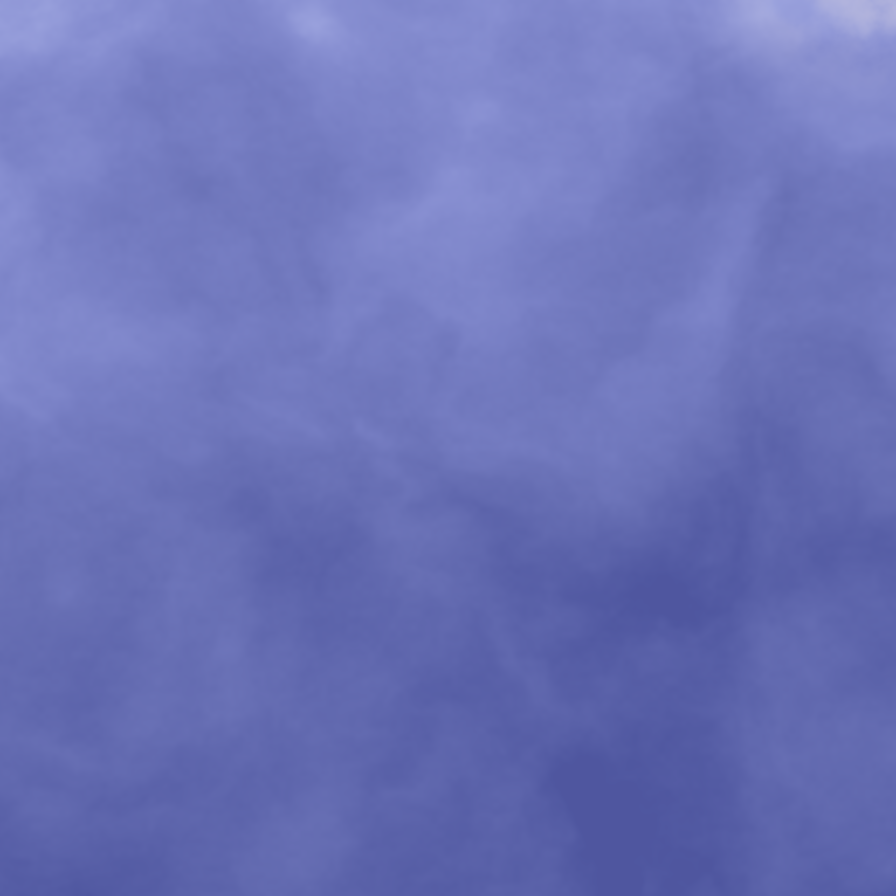
This texture is drawn by a WebGL 1 fragment shader. Its source:

```glsl
precision highp float;
// Hazy violet-blue cloud, pale at the top and darker below, with soft wisps and faint grain.

uniform vec2 u_resolution;

const vec3 DEEP = vec3(0.350, 0.380, 0.660);
const vec3 BLUE = vec3(0.410, 0.440, 0.710);
const vec3 SOFT = vec3(0.470, 0.500, 0.770);
const vec3 PALE = vec3(0.530, 0.560, 0.820);
const vec3 LIGHT = vec3(0.610, 0.640, 0.870);
const vec3 GLOW = vec3(0.740, 0.740, 0.870);

// Tone runs from 0 (DEEP) to 4 (LIGHT).
const float TONE_BASE = -0.1;
const float TONE_RISE = 3.0;
const float TONE_CURVE = 1.25;
const float TILT = 0.25;
const float CLOUD_SCALE = 4.6;
const float CLOUD_DEPTH = 3.3;
const float WARP = 1.1;
const float PUFF_SCALE = 11.0;
const float PUFF_DEPTH = 1.1;
const float WISP_SCALE = 6.0;
const float WISP_DEPTH = 0.35;
const float GRAIN_SCALE = 130.0;
const float GRAIN_DEPTH = 0.13;
const int FLECKS = 9;
const float FLECK_SIZE = 0.014;
const float FLECK_DEPTH = 0.5;

float hash(vec2 p) {
  vec3 q = fract(vec3(p.xyx) * 0.1031);
  q += dot(q, q.yzx + 33.33);
  return fract((q.x + q.y) * q.z);
}

float noise(vec2 p) {
  vec2 cell = floor(p);
  vec2 f = fract(p);
  f = f * f * f * (f * (f * 6.0 - 15.0) + 10.0);
  float low = mix(hash(cell), hash(cell + vec2(1.0, 0.0)), f.x);
  float high = mix(hash(cell + vec2(0.0, 1.0)), hash(cell + vec2(1.0, 1.0)), f.x);
  return mix(low, high, f.y);
}

float fbm(vec2 p) {
  const mat2 TURN = mat2(1.6, 1.2, -1.2, 1.6);
  float sum = 0.0;
  float weight = 0.5;
  for (int i = 0; i < 5; i++) {
    sum += weight * noise(p);
    p = TURN * p + 17.3;
    weight *= 0.46;
  }
  return sum;
}

// Small soft bright smudges, wider than tall.
float flecks(vec2 uv) {
  float sum = 0.0;
  for (int i = 0; i < FLECKS; i++) {
    float id = float(i);
    vec2 center = vec2(hash(vec2(id, 3.0)), hash(vec2(id, 41.0)));
    float size = FLECK_SIZE * mix(0.6, 1.3, hash(vec2(id, 77.0)));
    vec2 d = (uv - center) / (size * vec2(1.4, 0.9));
    sum += exp(-dot(d, d)) * mix(0.4, 1.0, hash(vec2(id, 95.0)));
  }
  return sum;
}

vec3 ramp(float tone) {
  vec3 color = DEEP + (BLUE - DEEP) * clamp(tone, -0.7, 1.0);
  color = mix(color, SOFT, clamp(tone - 1.0, 0.0, 1.0));
  color = mix(color, PALE, clamp(tone - 2.0, 0.0, 1.0));
  return mix(color, LIGHT, clamp(tone - 3.0, 0.0, 1.0));
}

void main() {
  vec2 uv = gl_FragCoord.xy / u_resolution;

  // Broad light from above, slightly stronger on the left
  float tone = TONE_BASE + TONE_RISE * pow(uv.y, TONE_CURVE) - TILT * (uv.x - 0.5);

  // Warped cloud masses with smaller puffs
  vec2 p = uv * CLOUD_SCALE + vec2(4.7, 9.2);
  vec2 bend = vec2(fbm(p + 31.0), fbm(p + 58.0)) - 0.45;
  tone += CLOUD_DEPTH * (fbm(p + WARP * bend) - 0.45);
  tone += PUFF_DEPTH * (fbm(uv * PUFF_SCALE + 2.0 * bend + 23.0) - 0.45);

  // Soft wisps along the crests of a folded noise
  float fold = abs(2.0 * noise(uv * WISP_SCALE + 3.0 * bend + 12.0) - 1.0);
  float patches = smoothstep(0.4, 0.9, noise(uv * WISP_SCALE + 80.0));
  tone += WISP_DEPTH * patches * exp(-9.0 * fold * fold);

  // Flecks and blurred grain
  tone += FLECK_DEPTH * flecks(uv);
  float grain = noise(uv * GRAIN_SCALE) + noise(uv * GRAIN_SCALE * vec2(0.35, 0.8) + 7.0);
  tone += GRAIN_DEPTH * (grain - 1.0);

  // Whitish break in the upper right corner
  vec2 corner = (uv - vec2(1.0, 1.0)) / vec2(0.14, 0.07);
  float glow = exp(-dot(corner, corner)) * smoothstep(0.2, 0.65, fbm(uv * 18.0));

  gl_FragColor = vec4(mix(ramp(tone), GLOW, 0.85 * glow), 1.0);
}
```
